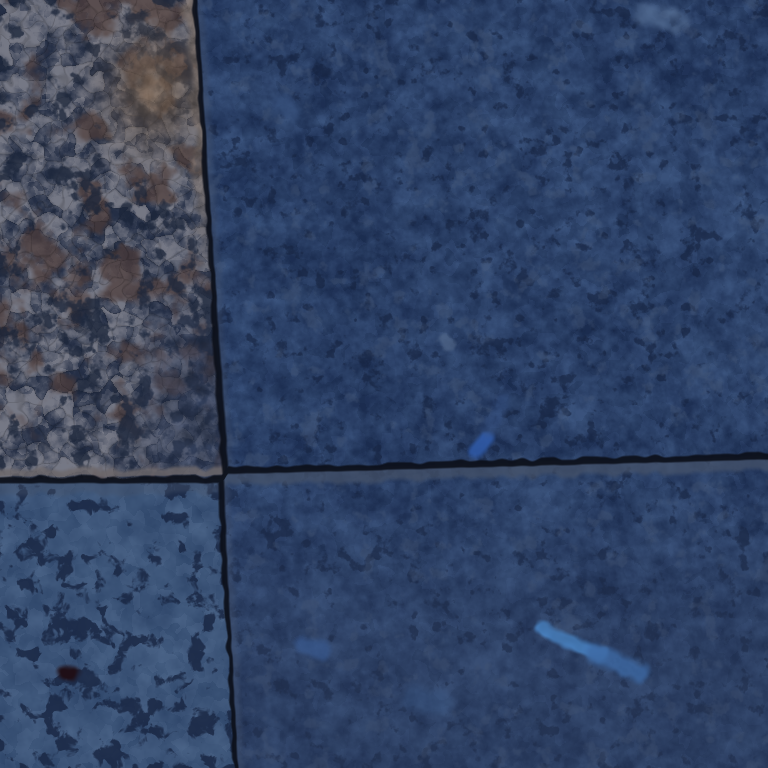
Write a Shadertoy shader that draws this texture.

```glsl
// Four granite paving slabs meeting at dark joints, with blue mineral flecks.

float hash(vec2 p) {
    return fract(sin(dot(p, vec2(127.1, 311.7))) * 43758.5453);
}

float noise(vec2 p) {
    vec2 i = floor(p), f = fract(p);
    f = f * f * (3.0 - 2.0 * f);
    return mix(mix(hash(i), hash(i + vec2(1, 0)), f.x),
               mix(hash(i + vec2(0, 1)), hash(i + vec2(1, 1)), f.x), f.y);
}

float fbm(vec2 p) {
    float sum = 0.0, amp = 0.53;
    for (int i = 0; i < 4; i++) {
        sum += amp * noise(p);
        p = mat2(1.6, 1.2, -1.2, 1.6) * p + 7.3;
        amp *= 0.5;
    }
    return sum;
}

// Crystal grains: x = random tone, y = distance to the grain border
vec2 grains(vec2 p) {
    p += 0.9 * vec2(noise(p * 1.3), noise(p * 1.3 + 31.0));
    vec2 cell = floor(p);
    float nearest = 9.0, second = 9.0, tone = 0.0;
    for (int j = -1; j <= 1; j++)
    for (int i = -1; i <= 1; i++) {
        vec2 c = cell + vec2(i, j);
        float d = length(c + vec2(hash(c), hash(c + 57.0)) - p);
        if (d < nearest) { second = nearest; nearest = d; tone = hash(c + 13.0); }
        else second = min(second, d);
    }
    return vec2(tone, second - nearest);
}

// Soft streak from a to b
float streak(vec2 p, vec2 a, vec2 b, float radius) {
    vec2 ab = b - a;
    p += 0.006 * (vec2(noise(p * 90.0), noise(p * 90.0 + 9.0)) - 0.5);
    float d = length(p - a - ab * clamp(dot(p - a, ab) / dot(ab, ab), 0.0, 1.0));
    return 1.0 - smoothstep(radius * 0.4, radius * 1.3, d);
}

vec3 blueSlab(vec2 p) {
    float broad = fbm(p * 9.0), mid = fbm(p * 38.0 + 4.0), fine = fbm(p * 95.0);
    vec3 col = mix(vec3(0.115, 0.185, 0.325), vec3(0.22, 0.315, 0.475),
                   clamp(0.5 + 0.5 * (broad - 0.5) + 1.0 * (mid - 0.5) + 0.9 * (fine - 0.5), 0.0, 1.0));
    col += (grains(p * 75.0).x - 0.5) * vec3(0.025, 0.03, 0.04);
    col = mix(col, vec3(0.08, 0.13, 0.24), 0.6 * smoothstep(0.61, 0.75, fbm(p * 65.0 + 20.0)));
    col = mix(col, vec3(0.28, 0.35, 0.47), 0.35 * smoothstep(0.6, 0.76, fbm(p * 52.0 + 70.0)));
    return mix(col, vec3(0.20, 0.255, 0.37), 0.3 * smoothstep(0.45, 0.1, p.y));
}

vec3 brownSlab(vec2 p) {
    vec2 g = grains(p * 46.0), small = grains(p * 95.0 + 8.0);
    float rough = fbm(p * 65.0);
    float tone = 0.5 * g.x + 0.25 * small.x + 0.9 * (rough - 0.5) + 0.16;
    vec3 col = mix(vec3(0.14, 0.18, 0.27), vec3(0.46, 0.47, 0.52), smoothstep(0.08, 0.85, tone));
    col = mix(col, vec3(0.30, 0.23, 0.22), 0.7 * smoothstep(0.48, 0.68, fbm(p * 24.0 + 40.0)));
    col *= 0.86 + 0.14 * smoothstep(0.0, 0.18, g.y);
    col = mix(col, vec3(0.10, 0.14, 0.22), 0.75 * smoothstep(0.57, 0.7, fbm(p * 48.0 + 90.0)));
    // Ochre stain beside the upper edge, blue shade in the lower corner
    float stain = exp(-dot((p - vec2(0.20, 0.88)) / vec2(0.06, 0.075), (p - vec2(0.20, 0.88)) / vec2(0.06, 0.075)));
    col = mix(col, vec3(0.43, 0.36, 0.30) * (0.6 + 0.8 * rough), 0.75 * stain);
    float shade = smoothstep(0.13, 0.27, p.x) * smoothstep(0.68, 0.46, p.y);
    return mix(col, vec3(0.17, 0.22, 0.33) * (0.6 + 0.8 * rough), 0.6 * shade);
}

vec3 paleBlueSlab(vec2 p) {
    vec2 q = p + 0.008 * vec2(noise(p * 70.0), noise(p * 70.0 + 5.0));
    vec3 col = mix(vec3(0.18, 0.27, 0.41), vec3(0.29, 0.39, 0.53), fbm(p * 42.0));
    col += (grains(p * 70.0).x - 0.5) * 0.04;
    col = mix(col, vec3(0.09, 0.14, 0.25), 0.8 * smoothstep(0.54, 0.66, fbm(q * 58.0 + 11.0)));
    return mix(col, vec3(0.12, 0.06, 0.09), streak(p, vec2(0.085, 0.124), vec2(0.094, 0.123), 0.011));
}

void mainImage(out vec4 fragColor, in vec2 fragCoord) {
    vec2 p = fragCoord / iResolution.xy;
    float ragX = noise(vec2(p.y * 70.0, 3.0)) - 0.5, ragY = noise(vec2(p.x * 75.0, 8.0)) - 0.5;

    // Signed distances from the joints: positive to the right and above
    float right = smoothstep(0.288, 0.298, p.x);
    float dy = p.y - mix(0.375, 0.387 + 0.027 * (p.x - 0.3), right) + 0.003 * ragY;
    float above = smoothstep(-0.001, 0.001, dy);
    float dx = p.x - mix(0.307 - 0.054 * p.y, 0.317 - 0.063 * p.y, above) + 0.003 * ragX;
    float side = smoothstep(-0.001, 0.001, dx);

    vec3 leftCol = mix(paleBlueSlab(p), brownSlab(p), above);
    vec3 col = mix(leftCol, blueSlab(p), side);

    // Blue and pale mineral flecks
    float shimmer = 0.6 + 0.8 * noise(p * 65.0);
    col = mix(col, vec3(0.25, 0.45, 0.67) * (0.75 + 0.35 * shimmer), 0.85 * streak(p, vec2(0.705, 0.182), vec2(0.782, 0.146), 0.010));
    col = mix(col, vec3(0.24, 0.41, 0.64), 0.8 * streak(p, vec2(0.775, 0.149), vec2(0.832, 0.124), 0.014));
    col = mix(col, vec3(0.19, 0.36, 0.67), 0.85 * streak(p, vec2(0.621, 0.413), vec2(0.635, 0.429), 0.010));
    col = mix(col, vec3(0.22, 0.33, 0.53), 0.45 * streak(p, vec2(0.637, 0.44), vec2(0.655, 0.48), 0.011));
    col = mix(col, vec3(0.23, 0.37, 0.60), 0.55 * streak(p, vec2(0.395, 0.159), vec2(0.42, 0.153), 0.013));
    col = mix(col, vec3(0.24, 0.36, 0.54), 0.4 * streak(p, vec2(0.54, 0.09), vec2(0.57, 0.085), 0.018));
    col = mix(col, vec3(0.33, 0.43, 0.58), 0.6 * shimmer * streak(p, vec2(0.84, 0.982), vec2(0.882, 0.972), 0.017));
    col = mix(col, vec3(0.25, 0.36, 0.54), 0.5 * streak(p, vec2(0.37, 0.865), vec2(0.38, 0.852), 0.015));
    col = mix(col, vec3(0.35, 0.43, 0.55), 0.5 * streak(p, vec2(0.579, 0.56), vec2(0.585, 0.551), 0.008));

    // Worn pale borders: lower slabs, brown slab base, vertical edges
    float lip = smoothstep(-0.023, -0.014, dy + 0.004 * ragY) * (1.0 - above);
    col = mix(col, vec3(0.27, 0.32, 0.41), lip * mix(0.4, 0.72, side));
    float base = smoothstep(0.004, 0.007, dy) * smoothstep(0.018, 0.011, dy + 0.004 * ragY) * (1.0 - side);
    col = mix(col, vec3(0.43, 0.41, 0.42), 0.8 * base);
    col = mix(col, vec3(0.25, 0.31, 0.42), 0.45 * side * smoothstep(0.016, 0.005, dx));
    float chipped = smoothstep(-0.019, -0.007, dx + 0.012 * ragX) * (1.0 - side) * smoothstep(0.58, 0.85, p.y);
    col = mix(col, vec3(0.43, 0.39, 0.37) * (0.55 + 0.9 * fbm(p * 75.0)), 0.75 * chipped);

    // Dark joints, thinner toward the top and the bottom
    float widthX = mix(0.0026, 0.0048, exp(-pow((p.y - 0.44) / 0.16, 2.0))) + 0.002 * ragX;
    float gapX = 1.0 - smoothstep(widthX * 0.5, widthX + 0.002, abs(dx));
    float gapY = 1.0 - smoothstep(0.0025, 0.006, abs(dy) + 0.002 * ragY);
    col = mix(col, vec3(0.045, 0.06, 0.10), 0.93 * max(gapX, gapY));
    fragColor = vec4(col, 1.0);
}
```
